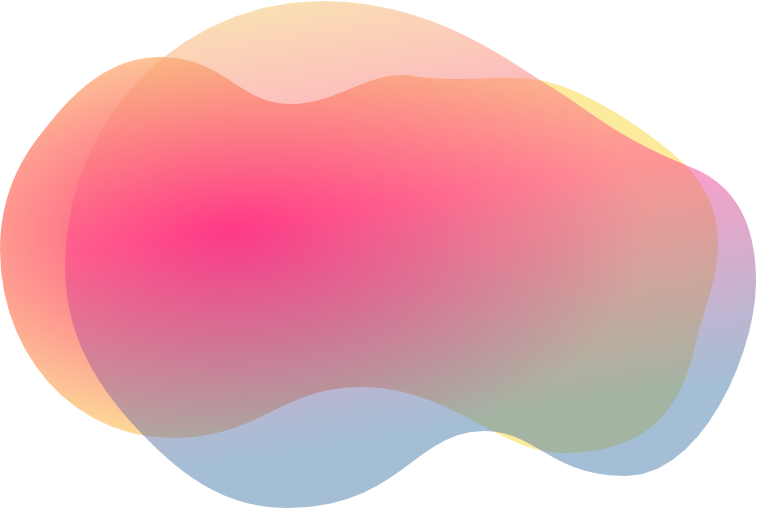
Give the GLSL for this background, as a WebGL 1 fragment shader.

```glsl
precision highp float;
// Two overlapping translucent blobs with warm-to-cool gradients on white.

uniform vec2 u_resolution;

const vec2 GRID = vec2(7.68, 5.10); // canvas size in design units, y down
const int STEPS = 14;               // straight pieces per curve

const vec3 WHITE  = vec3(1.0);
const vec3 ROSE   = vec3(1.0, 0.21, 0.50);
const vec3 LEMON  = vec3(0.99, 0.92, 0.61);
const vec3 APRICOT = vec3(0.96, 0.74, 0.41);
const vec3 PINK   = vec3(1.0, 0.24, 0.56);
const vec3 BLUE   = vec3(0.286, 0.49, 0.67);

// Outline state: pen position, squared distance so far, inside sign
struct Path {
  vec2 pen;
  float dist2;
  float side;
};

Path moveTo(vec2 start) {
  return Path(start, 1e4, 1.0);
}

// Adds one straight edge to the distance and the crossing parity
void lineTo(inout Path path, vec2 p, vec2 end) {
  vec2 edge = end - path.pen;
  vec2 rel = p - path.pen;
  vec2 gap = rel - edge * clamp(dot(rel, edge) / max(dot(edge, edge), 1e-9), 0.0, 1.0);
  path.dist2 = min(path.dist2, dot(gap, gap));
  bool spans = (path.pen.y > p.y) != (end.y > p.y);
  if (spans && rel.x < edge.x * rel.y / edge.y) path.side = -path.side;
  path.pen = end;
}

// Adds a cubic Bezier from the pen to the end point
void curveTo(inout Path path, vec2 p, vec2 c1, vec2 c2, vec2 end) {
  vec2 start = path.pen;
  for (int i = 1; i <= STEPS; i++) {
    float t = float(i) / float(STEPS);
    float s = 1.0 - t;
    vec2 q = s * s * s * start + 3.0 * s * t * (s * c1 + t * c2) + t * t * t * end;
    lineTo(path, p, q);
  }
}

// Antialiased coverage of a closed path
float coverage(Path path, float pixel) {
  return clamp(0.5 - path.side * sqrt(path.dist2) / pixel, 0.0, 1.0);
}

float warmBlob(vec2 p, float pixel) {
  Path b = moveTo(vec2(0.0, 2.50));
  // upper edge, left to right
  curveTo(b, p, vec2(0.0, 2.05), vec2(0.14, 1.68), vec2(0.40, 1.35));
  curveTo(b, p, vec2(0.62, 1.07), vec2(1.00, 0.57), vec2(1.60, 0.57));
  curveTo(b, p, vec2(2.25, 0.57), vec2(2.38, 1.04), vec2(2.91, 1.04));
  curveTo(b, p, vec2(3.34, 1.04), vec2(3.64, 0.75), vec2(4.02, 0.75));
  curveTo(b, p, vec2(4.14, 0.75), vec2(4.20, 0.79), vec2(4.58, 0.79));
  curveTo(b, p, vec2(4.90, 0.79), vec2(5.20, 0.75), vec2(5.48, 0.82));
  curveTo(b, p, vec2(5.90, 0.92), vec2(6.55, 1.35), vec2(6.85, 1.65));
  // right side and lower edge back to the start
  curveTo(b, p, vec2(7.08, 1.88), vec2(7.18, 2.14), vec2(7.18, 2.43));
  curveTo(b, p, vec2(7.18, 2.80), vec2(7.06, 3.00), vec2(6.96, 3.43));
  curveTo(b, p, vec2(6.80, 4.18), vec2(6.40, 4.53), vec2(5.62, 4.53));
  curveTo(b, p, vec2(5.00, 4.53), vec2(4.50, 3.87), vec2(3.62, 3.87));
  curveTo(b, p, vec2(2.79, 3.87), vec2(2.62, 4.38), vec2(1.72, 4.38));
  curveTo(b, p, vec2(0.72, 4.38), vec2(0.0, 3.52), vec2(0.0, 2.50));
  return coverage(b, pixel);
}

float coolBlob(vec2 p, float pixel) {
  Path b = moveTo(vec2(0.65, 2.65));
  // upper edge, left to right
  curveTo(b, p, vec2(0.65, 1.20), vec2(1.80, 0.01), vec2(3.22, 0.01));
  curveTo(b, p, vec2(4.36, 0.01), vec2(5.12, 0.64), vec2(5.48, 0.85));
  curveTo(b, p, vec2(5.90, 1.10), vec2(6.12, 1.35), vec2(6.88, 1.66));
  // right side and lower edge back to the start
  curveTo(b, p, vec2(7.40, 1.85), vec2(7.56, 2.30), vec2(7.56, 2.82));
  curveTo(b, p, vec2(7.56, 3.52), vec2(7.02, 4.76), vec2(6.26, 4.76));
  curveTo(b, p, vec2(5.50, 4.76), vec2(5.37, 4.31), vec2(4.84, 4.31));
  curveTo(b, p, vec2(4.15, 4.31), vec2(4.00, 5.08), vec2(2.87, 5.08));
  curveTo(b, p, vec2(2.21, 5.08), vec2(1.78, 4.71), vec2(1.42, 4.34));
  curveTo(b, p, vec2(0.95, 3.85), vec2(0.65, 3.35), vec2(0.65, 2.65));
  return coverage(b, pixel);
}

// Elliptical glow, rose at the heart and lemon at the rim
vec3 warmColor(vec2 p) {
  float r = length((p - vec2(2.30, 2.32)) / vec2(4.17, 2.31));
  return mix(ROSE, LEMON, min(r, 1.0));
}

// Slightly tilted three-stop ramp from top to bottom
vec3 coolColor(vec2 p) {
  float s = p.y + 0.16 * p.x;
  vec3 upper = mix(APRICOT, PINK, clamp((s - 0.52) / 2.12, 0.0, 1.0));
  return mix(upper, BLUE, clamp((s - 2.64) / 2.33, 0.0, 1.0));
}

void main() {
  vec2 uv = gl_FragCoord.xy / u_resolution;
  vec2 p = vec2(uv.x, 1.0 - uv.y) * GRID;
  float pixel = GRID.y / u_resolution.y;

  vec3 color = mix(WHITE, warmColor(p), warmBlob(p, pixel));
  color = mix(color, coolColor(p), 0.5 * coolBlob(p, pixel));
  gl_FragColor = vec4(color, 1.0);
}
```
